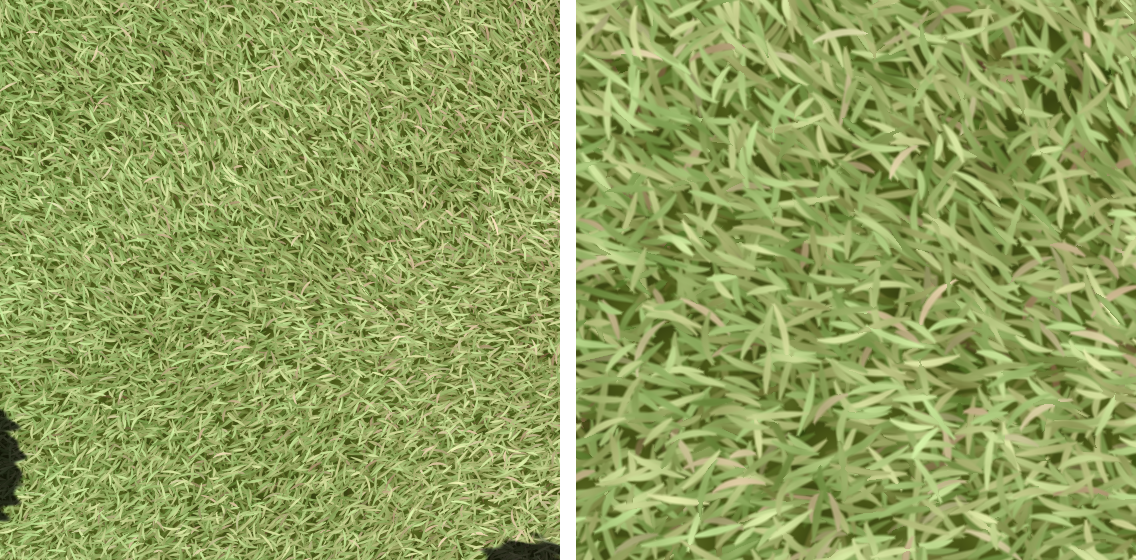
Left, the full canvas; right, a detail of the centre.
This texture is drawn by a WebGL 2 fragment shader. Its source:

```glsl
#version 300 es
precision highp float;
// A sunlit lawn seen from above: layers of short tapered blades, scattered
// one per grid cell, are painted from shaded undergrowth up to bright tips.
// Cellular clumps and layered sines vary the light; two shadows touch the edges.

#define LAYERS 10
#define CELLS 46.0          // blades across the canvas in each layer
#define HALF_WIDTH 0.0022   // of a blade
#define SOFTNESS 0.0012     // of blade edges
#define SPREAD 1.6          // deviation from the local lean, radians
#define GROUND_TONE 0.29
#define LOW_TONE 0.39
#define TOP_TONE 0.70
#define TONE_JITTER 0.26
#define CLUMP_DEPTH 0.13
#define STRAW_SHARE 0.06

uniform vec2 u_resolution;
out vec4 outColor;

vec4 hash4(vec2 p) {
  vec4 q = fract(p.xyxy * vec4(0.1031, 0.1030, 0.0973, 0.1099));
  q += dot(q, q.wzxy + 33.33);
  return fract((q.xxyz + q.yzzw) * q.zywx);
}

// Broad uneven variation in about -1..1
float broadWaves(vec2 p) {
  return 0.5 * sin(7.0 * p.x + 2.5 * sin(5.0 * p.y))
       + 0.3 * sin(13.0 * p.y - 9.0 * p.x + 1.7)
       + 0.2 * sin(29.0 * p.x + 23.0 * p.y + 2.0 * sin(17.0 * p.y));
}

// Distance to the nearest scattered point
float cellular(vec2 p) {
  vec2 cell = floor(p);
  float nearest = 2.0;
  for (int y = -1; y <= 1; y++)
    for (int x = -1; x <= 1; x++) {
      vec2 id = cell + vec2(x, y);
      nearest = min(nearest, length(id + hash4(id + 71.0).xy - p));
    }
  return nearest;
}

// Lean of the grass: falling to the right above, shallow and rising below
float leanAngle(vec2 p) {
  return mix(0.5, -0.8, smoothstep(0.2, 0.7, p.y)) + 0.35 * broadWaves(p.yx + 3.0);
}

// Olive ramp from shade to sunlit tip
vec3 grassColor(float tone) {
  float blue = max(tone - 0.205, 0.3 * tone);
  return vec3(tone, tone + mix(0.045, 0.072, smoothstep(0.2, 0.45, tone)), blue);
}

// Coverage of one bent, tapered blade
float bladeCover(vec2 q, float angle, float halfLength, float bend, float soft) {
  vec2 dir = vec2(cos(angle), sin(angle));
  float along = dot(q, dir);
  float t = along / halfLength;
  float across = dot(q, vec2(-dir.y, dir.x)) + bend * halfLength * t * t;
  float width = HALF_WIDTH * (1.0 - 0.7 * min(t * t, 1.0));
  float dist = max(abs(across) - width, abs(along) - halfLength);
  return 1.0 - smoothstep(-soft, soft, dist);
}

// Paints one layer of blades over the colour below
vec3 paintLayer(vec3 below, vec2 p, float layer, float lean, float light, float soft) {
  vec2 offset = layer * vec2(17.37, 29.61);
  vec2 cell = floor(p * CELLS + offset);
  float best = 0.0, cover = 0.0;
  vec4 chosen = vec4(0.5);
  for (int y = -1; y <= 1; y++)
    for (int x = -1; x <= 1; x++) {
      vec2 id = cell + vec2(x, y);
      vec4 place = hash4(id + layer * 5.3);
      vec4 look = hash4(id + 113.0 + layer * 3.7);
      vec2 root = (id + place.xy - offset) / CELLS;
      float s = 2.0 * place.z - 1.0;
      float angle = lean + SPREAD * s * (0.4 + 0.6 * s * s);
      float halfLength = mix(0.35, 0.9, place.w) / CELLS;
      float c = bladeCover(p - root, angle, halfLength, 0.4 * (look.w - 0.5), soft);
      float rank = c * (0.5 + 0.5 * look.z);
      if (rank > best) { best = rank; cover = c; chosen = look; }
    }
  float height = layer / float(LAYERS - 1);
  float tone = mix(LOW_TONE, TOP_TONE, height) + TONE_JITTER * (chosen.x - 0.5) + light;
  vec3 color = grassColor(tone);
  // Fresh blades lose red, dry ones gain it; a few are straw
  color += vec3(0.10, 0.0, 0.05) * (chosen.y - 0.52 + 0.3 * (p.x - 0.5));
  float straw = step(1.0 - STRAW_SHARE * (0.4 + 1.2 * p.x), chosen.w);
  color += straw * vec3(0.08, -0.03, 0.07);
  return mix(below, color, cover);
}

// Soft elliptical shadow with a ragged edge
float shadow(vec2 p, vec2 center, vec2 radius) {
  vec2 q = (p - center) / radius;
  float ragged = 0.12 * sin(90.0 * p.x + 140.0 * p.y) + 0.08 * sin(230.0 * p.y);
  return 1.0 - smoothstep(0.82, 1.08, length(q) + ragged);
}

void main() {
  float size = min(u_resolution.x, u_resolution.y);
  vec2 p = gl_FragCoord.xy / size;
  float soft = max(SOFTNESS, 0.6 / size);

  // Light shared by neighbouring blades
  float light = 0.03 * broadWaves(p) + CLUMP_DEPTH * (0.45 - cellular(p * 34.0));
  float lean = leanAngle(p);

  vec3 color = grassColor(GROUND_TONE + light);
  for (int i = 0; i < LAYERS; i++)
    color = paintLayer(color, p, float(i), lean, light, soft);

  // Shadows reaching in from the left and lower right
  float shade = max(shadow(p, vec2(-0.01, 0.17), vec2(0.05, 0.10)),
                    shadow(p, vec2(0.94, -0.01), vec2(0.08, 0.05)));
  color *= 1.0 - 0.75 * shade;
  outColor = vec4(clamp(color, 0.0, 1.0), 1.0);
}
```
